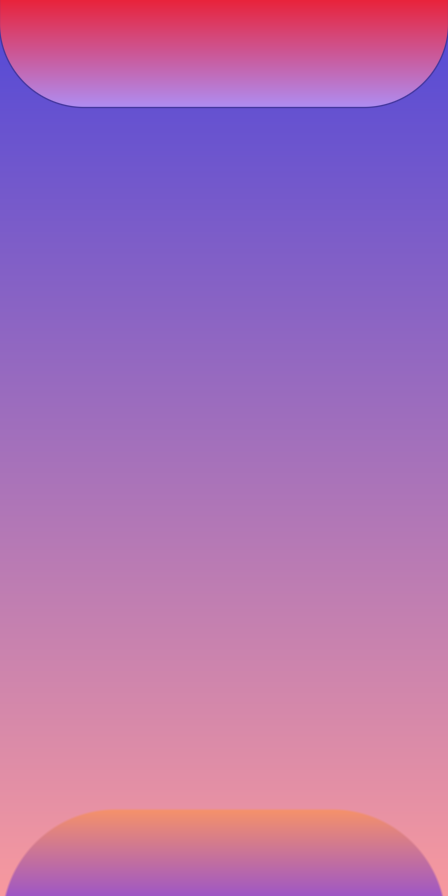
This background is drawn by a WebGL 1 fragment shader. Its source:

```glsl
precision highp float;

uniform vec2 u_resolution;

#define SKY_TOP vec3(0.315, 0.280, 0.845)
#define SKY_BOTTOM vec3(0.970, 0.600, 0.620)
#define HEADER_TOP vec3(0.910, 0.135, 0.230)
#define HEADER_BOTTOM vec3(0.685, 0.550, 0.945)
#define HEADER_RIM vec3(0.240, 0.190, 0.580)
#define FOOTER_TOP vec3(0.960, 0.570, 0.415)
#define FOOTER_BOTTOM vec3(0.620, 0.340, 0.770)
#define HEADER_DEPTH 0.2385
#define HEADER_RADIUS 0.1875
#define FOOTER_HEIGHT 0.193
#define FOOTER_RADIUS 0.253
#define RIM_WIDTH 0.003

// Signed distance to a rounded box centred on the origin
float roundedBox(vec2 p, vec2 halfSize, float radius) {
  vec2 q = abs(p) - halfSize + radius;
  return length(max(q, 0.0)) + min(max(q.x, q.y), 0.0) - radius;
}

// Antialiased coverage of the inside of a shape
float coverage(float dist, float softness) {
  return 1.0 - smoothstep(-softness, softness, dist);
}

void main() {
  // Canvas width is one unit; x is measured from the centre line
  vec2 p = gl_FragCoord.xy / u_resolution.x;
  float top = u_resolution.y / u_resolution.x;
  float x = p.x - 0.5;
  float depth = top - p.y;
  float edge = 0.75 / u_resolution.x;

  // Background gradient
  vec3 color = mix(SKY_BOTTOM, SKY_TOP, p.y / top);

  // Header panel hangs from above the canvas, with a thin dark rim
  float header = roundedBox(vec2(x, depth), vec2(0.5, HEADER_DEPTH), HEADER_RADIUS);
  // The mirrored box reaches past the top, so only its lower half shows
  vec3 headerFill = mix(HEADER_TOP, HEADER_BOTTOM, clamp(depth / HEADER_DEPTH, 0.0, 1.0));
  color = mix(color, HEADER_RIM, 0.85 * coverage(header - RIM_WIDTH, edge));
  color = mix(color, headerFill, coverage(header, edge));

  // Footer panel rises from below the canvas with wide shoulders
  vec2 footerHalf = vec2(0.495, 0.5);
  vec2 footerCentre = vec2(0.0, FOOTER_HEIGHT - footerHalf.y);
  float footer = roundedBox(vec2(x, p.y) - footerCentre, footerHalf, FOOTER_RADIUS);
  vec3 footerFill = mix(FOOTER_BOTTOM, FOOTER_TOP, clamp(p.y / FOOTER_HEIGHT, 0.0, 1.0));
  color = mix(color, footerFill, coverage(footer, edge + 0.002));

  gl_FragColor = vec4(color, 1.0);
}
```
